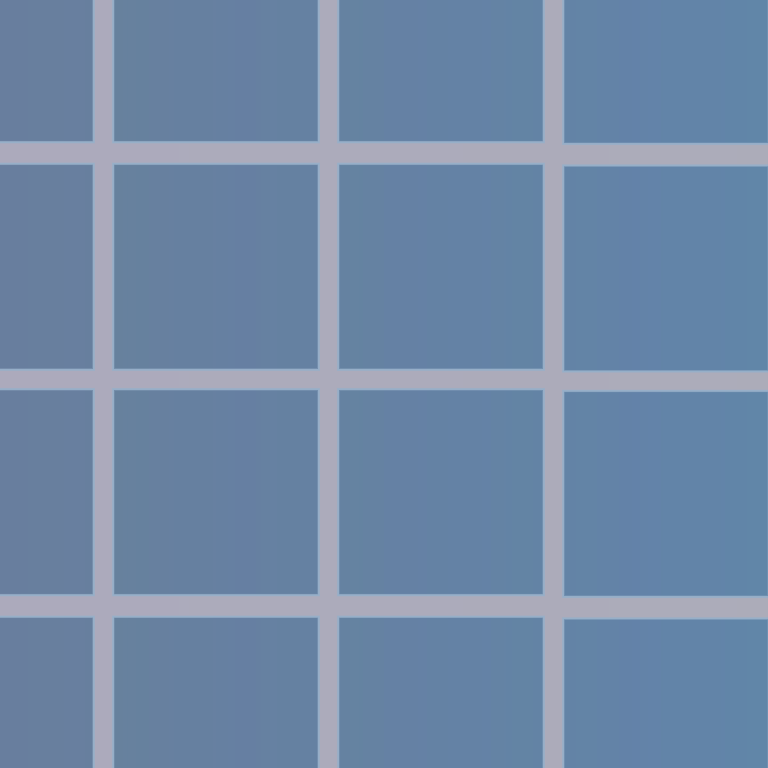
Reproduce this pattern procedurally as a WebGL 2 fragment shader.

```glsl
#version 300 es
precision highp float;

uniform vec2 u_resolution;
out vec4 fragColor;

// Layout, in canvas units
const vec2 PITCH = vec2(0.2930, 0.2949);
const vec2 CROSSING = vec2(0.4277, 0.5059);
const float HALF_LINE = 0.0140;
const float WIDE_ROW_EXTRA = 0.0014;
const float RIM_WIDTH = 0.0027;
const float EDGE_SOFTNESS = 0.0011;
const float SHIFT_START = 0.7300;
const float ROW_SHIFT = 0.0022;

// Colours
const vec3 TILE_LEFT = vec3(0.408, 0.497, 0.615);
const vec3 TILE_RIGHT = vec3(0.382, 0.520, 0.664);
const vec3 GROUT_COOL = vec3(0.675, 0.667, 0.738);
const vec3 GROUT_GREY = vec3(0.676, 0.674, 0.727);
const vec3 RIM = vec3(0.590, 0.685, 0.785);

// Faint vertical bands
const float BAND_COUNT = 36.0;
const vec3 BAND_TINT = vec3(0.002, -0.005, 0.006);

// Distance to the nearest line of a regular series
float lineDistance(float position, float origin, float pitch) {
    float cell = (position - origin) / pitch;
    return abs(fract(cell + 0.5) - 0.5) * pitch;
}

// Layered sines held constant over each band
float bandTone(float x) {
    float band = floor(x * BAND_COUNT) / BAND_COUNT;
    return 0.6 * sin(band * 24.0 + 0.8) + 0.4 * sin(band * 61.0 + 2.1);
}

vec3 tileColor(float x) {
    return mix(TILE_LEFT, TILE_RIGHT, x) + BAND_TINT * bandTone(x);
}

void main() {
    vec2 uv = gl_FragCoord.xy / u_resolution;
    float soft = max(EDGE_SOFTNESS, 0.75 / min(u_resolution.x, u_resolution.y));

    // Rows sit slightly lower in the last column
    float rowY = uv.y + ROW_SHIFT * step(SHIFT_START, uv.x);

    // Every other row line is a little wider
    float row = floor((rowY - CROSSING.y) / PITCH.y + 0.5);
    float halfRow = HALF_LINE + WIDE_ROW_EXTRA * mod(row, 2.0);

    // Signed distance to the union of both line series
    float columnEdge = lineDistance(uv.x, CROSSING.x, PITCH.x) - HALF_LINE;
    float rowEdge = lineDistance(rowY, CROSSING.y, PITCH.y) - halfRow;
    float edge = min(columnEdge, rowEdge);

    // Tile, then pale rim, then grout
    float rimCover = 1.0 - smoothstep(-soft, soft, edge);
    float groutCover = 1.0 - smoothstep(-soft, soft, edge + RIM_WIDTH);
    vec3 color = mix(tileColor(uv.x), RIM, rimCover);
    color = mix(color, mix(GROUT_COOL, GROUT_GREY, uv.x), groutCover);

    fragColor = vec4(color, 1.0);
}
```
